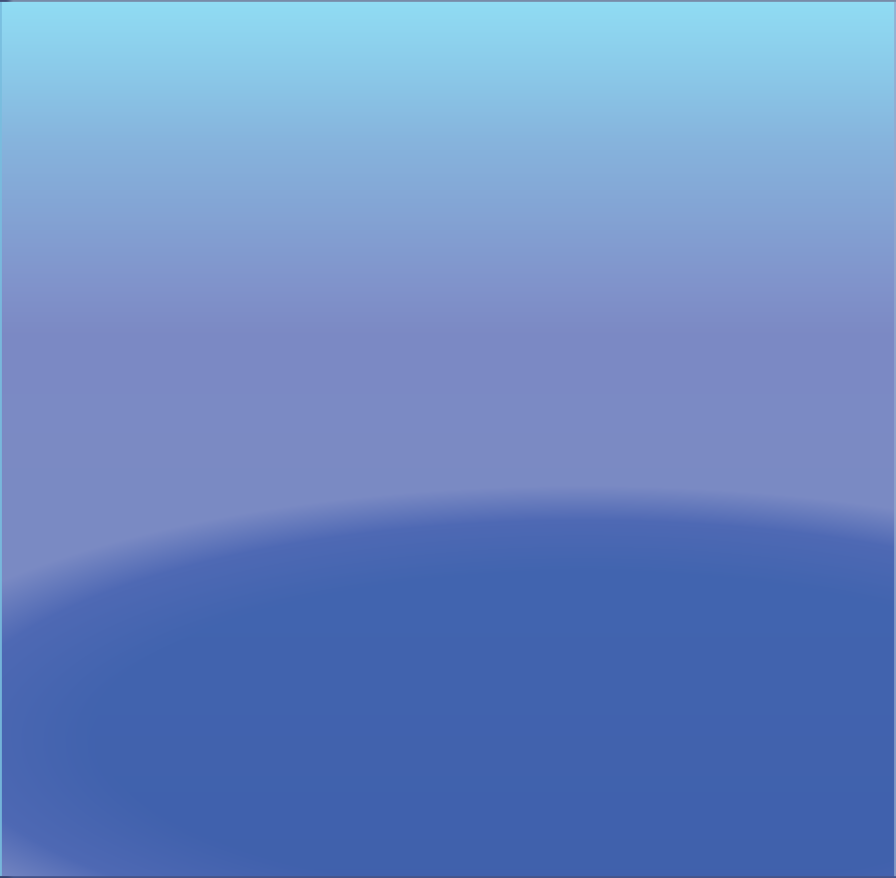
This background is drawn by a WebGL 2 fragment shader. Its source:

```glsl
#version 300 es
precision highp float;
// A soft sky gradient, cyan falling to lavender, above a wide blue ellipse.
// The sky blends colour stops by height; the ellipse fades by its scaled
// radius, and hairline rims with dark left corners close the frame.
uniform vec2 u_resolution;
out vec4 fragColor;

// Linear 0..1 ramp between two positions
float ramp(float from, float to, float t) {
  return clamp((t - from) / (to - from), 0.0, 1.0);
}

// Vertical sky, with depth measured down from the top
vec3 skyColor(float depth) {
  vec3 color = mix(vec3(0.565, 0.865, 0.955), vec3(0.543, 0.790, 0.912), ramp(0.0, 0.08, depth));
  color = mix(color, vec3(0.525, 0.705, 0.865), ramp(0.08, 0.16, depth));
  color = mix(color, vec3(0.502, 0.576, 0.795), ramp(0.16, 0.325, depth));
  color = mix(color, vec3(0.484, 0.538, 0.768), ramp(0.325, 0.38, depth));
  return mix(color, vec3(0.480, 0.541, 0.766), ramp(0.38, 0.55, depth));
}

// Radial blue laid over the sky, fully clear at radius 1
vec3 addEllipse(vec3 sky, vec2 uv) {
  float radius = length((uv - vec2(0.651, 0.165)) / vec2(0.825, 0.282));
  vec3 shade = mix(vec3(0.251, 0.378, 0.675), vec3(0.257, 0.394, 0.687), ramp(0.0, 0.36, uv.y));
  shade = mix(shade, vec3(0.310, 0.412, 0.706), ramp(0.66, 0.87, radius));
  return mix(shade, sky, ramp(0.86, 1.0, radius));
}

// Coverage of a hairline at a given distance from its side
float rim(float distanceToSide, float width) {
  float soft = fwidth(distanceToSide) * 0.5;
  return 1.0 - smoothstep(width - soft, width + soft, distanceToSide);
}

void main() {
  vec2 uv = gl_FragCoord.xy / u_resolution;
  vec3 color = addEllipse(skyColor(1.0 - uv.y), uv);

  // Hairline rims: cyan left, pale right, muted top and bottom
  color = mix(color, vec3(0.47, 0.74, 0.87), 0.9 * rim(uv.x, 0.002));
  color = mix(color, vec3(0.58, 0.66, 0.80), 0.8 * rim(1.0 - uv.x, 0.002));
  float topRim = rim(1.0 - uv.y, 0.002);
  float bottomRim = rim(uv.y, 0.002);
  color = mix(color, vec3(0.47, 0.55, 0.66), topRim);
  color = mix(color, vec3(0.27, 0.33, 0.54), bottomRim);

  // Dark tips where the horizontal rims meet the left side
  float tip = 1.0 - smoothstep(0.006, 0.016, uv.x);
  color = mix(color, vec3(0.20, 0.25, 0.42), 0.8 * tip * max(topRim, bottomRim));

  fragColor = vec4(color, 1.0);
}
```
